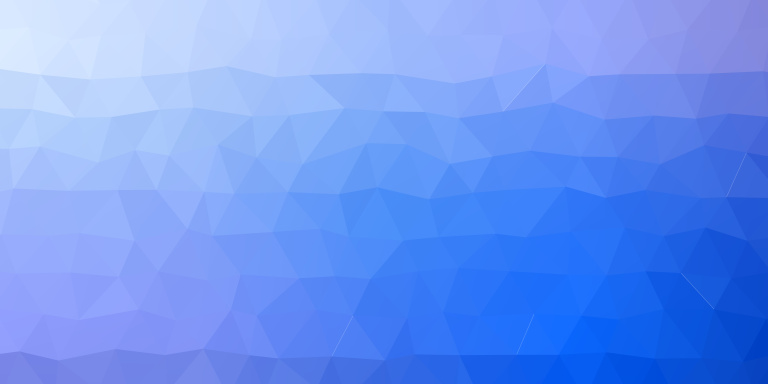
Reproduce this background procedurally as a WebGL 1 fragment shader.

```glsl
precision highp float;
// Low-poly background: faceted triangles fading from pale sky blue to deep blue.

uniform vec2 u_resolution;

// Mesh, in units of the canvas height; depth runs downwards from the top
const vec2 CELL = vec2(0.116, 0.105);
const float FIRST_ROW = 0.19;
const vec2 JITTER = vec2(0.50, 0.34);
const float WAVE_HEIGHT = 0.016;
const float WAVE_LENGTH = 0.47;
const float WAVE_CREST = 0.27;

// Facet shading
const float FLATNESS = 0.75;
const float BANDING = 0.65;
const float TINT = 0.045;
const float SEAM_RARITY = 0.988;
const float SEAM_GLOW = 0.22;

// Depths of the five colour rows
const float TOP = 0.12;
const float UPPER = 0.35;
const float MIDDLE = 0.57;
const float LOWER = 0.86;
const float BOTTOM = 0.98;

float hash(vec2 p) {
  vec3 q = fract(vec3(p.xyx) * 0.1031);
  q += dot(q, q.yzx + 33.33);
  return fract((q.x + q.y) * q.z);
}

float ramp(float from, float to, float v) {
  return clamp((v - from) / (to - from), 0.0, 1.0);
}

// Five colours spread evenly from left to right
vec3 across(float x, vec3 a, vec3 b, vec3 c, vec3 d, vec3 e) {
  vec3 col = mix(a, b, ramp(0.0, 0.25, x));
  col = mix(col, c, ramp(0.25, 0.5, x));
  col = mix(col, d, ramp(0.5, 0.75, x));
  return mix(col, e, ramp(0.75, 1.0, x));
}

// Smooth colour field; x spans 0 to 1
vec3 field(float x, float depth) {
  vec3 top = across(x, vec3(0.86, 0.92, 1.0), vec3(0.77, 0.85, 1.0),
    vec3(0.63, 0.74, 0.99), vec3(0.59, 0.66, 0.99), vec3(0.52, 0.53, 0.86));
  vec3 upper = across(x, vec3(0.71, 0.82, 0.99), vec3(0.63, 0.76, 0.98),
    vec3(0.45, 0.64, 0.97), vec3(0.38, 0.57, 0.98), vec3(0.27, 0.40, 0.85));
  vec3 middle = across(x, vec3(0.62, 0.71, 0.99), vec3(0.54, 0.66, 0.98),
    vec3(0.28, 0.55, 0.97), vec3(0.19, 0.47, 0.98), vec3(0.12, 0.33, 0.83));
  vec3 lower = across(x, vec3(0.58, 0.63, 1.0), vec3(0.51, 0.58, 0.97),
    vec3(0.25, 0.47, 0.96), vec3(0.05, 0.41, 1.0), vec3(0.02, 0.27, 0.78));
  vec3 bottom = across(x, vec3(0.47, 0.52, 0.90), vec3(0.45, 0.53, 0.91),
    vec3(0.22, 0.41, 0.88), vec3(0.02, 0.36, 0.95), vec3(0.02, 0.25, 0.74));
  vec3 col = mix(top, upper, ramp(TOP, UPPER, depth));
  col = mix(col, middle, ramp(UPPER, MIDDLE, depth));
  col = mix(col, lower, ramp(MIDDLE, LOWER, depth));
  return mix(col, bottom, ramp(LOWER, BOTTOM, depth));
}

// Staggered, jittered mesh vertex on a gently waving row
vec2 vertex(vec2 id) {
  vec2 jitter = (vec2(hash(id + 41.0), hash(id + 87.0)) - 0.5) * JITTER;
  vec2 v = (id + vec2(0.5 * mod(id.y, 2.0), 0.0) + jitter) * CELL;
  v.y += FIRST_ROW;
  float wave = cos(6.28318 * (v.x - WAVE_CREST) / WAVE_LENGTH);
  v.y += WAVE_HEIGHT * wave * (1.0 - smoothstep(0.38, 0.55, v.y));
  return v;
}

// Signed distance to the line through a and b
float edge(vec2 p, vec2 a, vec2 b) {
  vec2 d = normalize(b - a);
  return d.x * (p.y - a.y) - d.y * (p.x - a.x);
}

// Facet colour multiplied by its coverage, with the coverage in alpha
vec4 facet(vec2 p, vec2 a, vec2 b, vec2 c, float row, float seed, float aspect) {
  float px = 1.0 / u_resolution.y;
  vec3 sides = vec3(edge(p, a, b), edge(p, b, c), edge(p, c, a)) * sign(edge(c, a, b));
  float inside = min(sides.x, min(sides.y, sides.z));
  float cover = clamp(inside / px + 0.5, 0.0, 1.0);
  vec2 probe = mix(p, (a + b + c) / 3.0, FLATNESS);
  probe.y = mix(probe.y, FIRST_ROW + (row + 0.5) * CELL.y, BANDING);
  float contrast = TINT * mix(0.5, 1.0, smoothstep(0.1, 0.25, probe.y));
  vec3 col = field(probe.x / aspect, probe.y) + (seed - 0.5) * contrast * vec3(1.0, 0.9, 0.4);
  float seam = step(SEAM_RARITY, seed) * (1.0 - smoothstep(0.0, 0.003, sides.x));
  return vec4(mix(col, vec3(1.0), seam * SEAM_GLOW), 1.0) * cover;
}

void main() {
  float aspect = u_resolution.x / u_resolution.y;
  vec2 p = gl_FragCoord.xy / u_resolution.y;
  p.y = 1.0 - p.y;
  vec2 base = floor((p - vec2(0.0, FIRST_ROW)) / CELL);
  vec4 sum = vec4(field(p.x / aspect, p.y), 1.0) * 0.001;

  // Split each nearby quad along its shorter diagonal; odd rows lean left
  for (int j = -1; j <= 1; j++) {
    for (int i = -2; i <= 1; i++) {
      vec2 id = base + vec2(float(i), float(j));
      vec2 a = vertex(id);
      vec2 b = vertex(id + vec2(1.0, 0.0));
      vec2 c = vertex(id + vec2(1.0, 1.0));
      vec2 d = vertex(id + vec2(0.0, 1.0));
      bool useAC = distance(a, c) < distance(b, d);
      sum += facet(p, useAC ? a : b, useAC ? c : d, useAC ? b : a, id.y, hash(id + 13.0), aspect);
      sum += facet(p, useAC ? a : b, useAC ? c : d, useAC ? d : c, id.y, hash(id + 59.0), aspect);
    }
  }
  gl_FragColor = vec4(sum.rgb / sum.a, 1.0);
}
```
